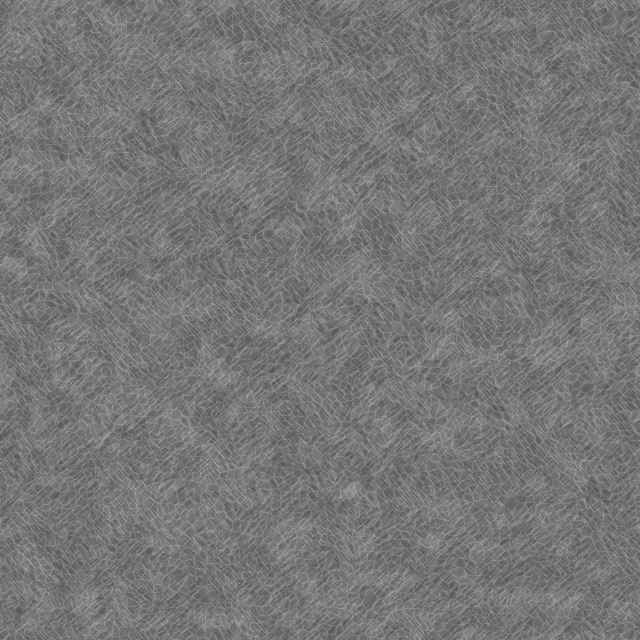
A WebGL 1 fragment shader for this texture:

```glsl
precision highp float;
// Draws grey crackled stone: a fine web of pale veins over soft blotches and slanted scratches.

uniform vec2 u_resolution;

const float BASE_GREY = 0.421;
const float BLOTCH_GAIN = 0.044;
const float VEIN_GAIN = 0.092;
const float FINE_VEIN_GAIN = 0.055;
const float SCRATCH_GAIN = 0.16;

float hash(vec2 p) {
  return fract(sin(dot(p, vec2(127.1, 311.7))) * 43758.5453);
}

vec2 hash2(vec2 p) {
  return vec2(hash(p), hash(p + vec2(41.3, 17.9)));
}

float noise(vec2 p) {
  vec2 i = floor(p);
  vec2 f = fract(p);
  f = f * f * (3.0 - 2.0 * f);
  float low = mix(hash(i), hash(i + vec2(1.0, 0.0)), f.x);
  float high = mix(hash(i + vec2(0.0, 1.0)), hash(i + 1.0), f.x);
  return mix(low, high, f.y);
}

float fbm(vec2 p) {
  float sum = 0.0;
  float gain = 0.53;
  for (int i = 0; i < 4; i++) {
    sum += gain * noise(p);
    p = mat2(0.8, 0.6, -0.6, 0.8) * p * 2.1 + 7.3;
    gain *= 0.5;
  }
  return sum;
}

// Bends the plane so that cells stretch and crowd together.
vec2 warp(vec2 p, float scale, float amount) {
  vec2 q = p * scale;
  return p + amount * (vec2(noise(q), noise(q + 53.7)) - 0.5);
}

// Voronoi cells: x is the distance to the nearest border, yz the cell's seed point.
vec3 cells(vec2 p) {
  vec2 home = floor(p);
  vec2 nearest = vec2(0.0);
  float best = 9.0;
  for (int y = -1; y <= 1; y++) {
    for (int x = -1; x <= 1; x++) {
      vec2 id = home + vec2(float(x), float(y));
      vec2 toSeed = id + hash2(id) - p;
      float d = dot(toSeed, toSeed);
      if (d < best) {
        best = d;
        nearest = toSeed;
      }
    }
  }
  float border = 9.0;
  for (int y = -2; y <= 2; y++) {
    for (int x = -2; x <= 2; x++) {
      vec2 id = home + vec2(float(x), float(y));
      vec2 toSeed = id + hash2(id) - p;
      vec2 gap = toSeed - nearest;
      if (dot(gap, gap) > 0.0001) {
        border = min(border, dot(0.5 * (toSeed + nearest), normalize(gap)));
      }
    }
  }
  return vec3(border, p + nearest);
}

float vein(float distanceToBorder, float halfWidth, float soft) {
  return 1.0 - smoothstep(halfWidth - soft, halfWidth + soft, distanceToBorder);
}

// Noise drawn out along one direction, centred on zero.
float scratches(vec2 p, float angle, vec2 scale) {
  vec2 along = vec2(cos(angle), sin(angle));
  vec2 across = vec2(-along.y, along.x);
  return noise(vec2(dot(p, along), dot(p, across)) * scale) - 0.5;
}

void main() {
  float side = min(u_resolution.x, u_resolution.y);
  vec2 p = gl_FragCoord.xy / side;
  float soft = 0.7 / side;

  // Two webs of veins, the finer one fading in and out.
  float coarseCount = 84.0;
  float fineCount = 125.0;
  vec2 bent = warp(warp(p, 30.0, 0.016), 9.0, 0.025);
  vec3 coarse = cells(bent * coarseCount);
  vec3 fine = cells(warp(p + 3.1, 38.0, 0.014) * fineCount);
  float veins = vein(coarse.x / coarseCount, 0.0008, soft);
  float fineVeins = vein(fine.x / fineCount, 0.0006, soft);
  fineVeins *= smoothstep(0.3, 0.7, noise(p * 30.0 + 9.0));

  // Small pale blotches whose edges partly follow the cells.
  vec2 patchPoint = mix(bent, coarse.yz / coarseCount, 0.7);
  float blotch = smoothstep(0.42, 0.66, fbm(patchPoint * 31.0));

  // Scratches mostly rise to the right, with some crossing regions.
  float rising = scratches(p, 0.72, vec2(75.0, 450.0));
  float falling = scratches(p + 5.7, -0.85, vec2(85.0, 430.0));
  float scratch = mix(rising, falling, smoothstep(0.5, 0.6, noise(p * 26.0 + 31.0)));

  float grey = BASE_GREY + BLOTCH_GAIN * blotch + SCRATCH_GAIN * scratch;
  grey += VEIN_GAIN * veins + FINE_VEIN_GAIN * fineVeins;
  gl_FragColor = vec4(vec3(grey), 1.0);
}
```
